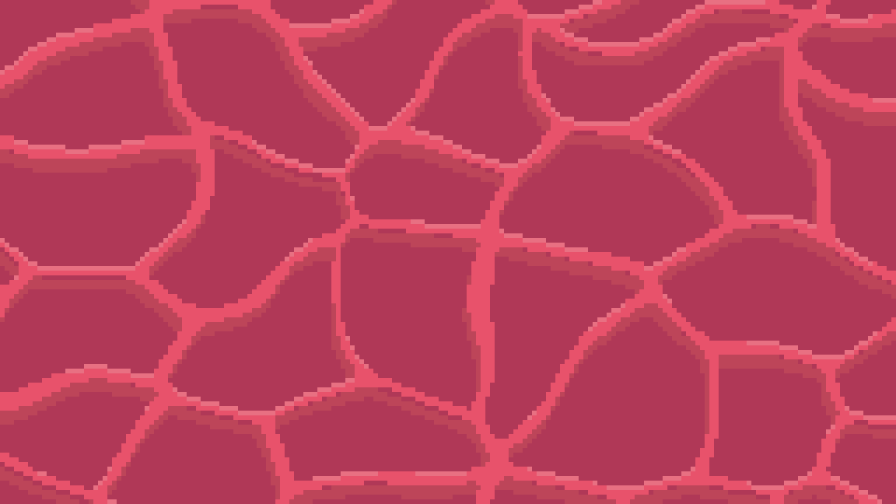
This texture is drawn by a Shadertoy shader. Its source:

```glsl
// Fleshy membrane crossed by raised veins, drawn as chunky pixel art.
// Veins are the borders of a noise-warped Voronoi pattern, sampled on a coarse
// grid, with a lit upper rim and a soft-toned shadow cast below.

const vec3 FLESH     = vec3(0.69, 0.22, 0.34);
const vec3 SHADOW    = vec3(0.74, 0.27, 0.35);
const vec3 VEIN      = vec3(0.91, 0.32, 0.42);
const vec3 HIGHLIGHT = vec3(0.91, 0.44, 0.51);

const float ROWS       = 108.0;             // coarse pixels per canvas height
const vec2  CELLS      = vec2(3.2, 4.1);    // Voronoi cells per canvas height
const float JITTER     = 0.85;              // irregularity of the cell centres
const float WARP       = 0.55;              // bending of the veins, in cells
const float WARP_FREQ  = 1.15;              // bends per cell
const float HALF_WIDTH = 0.0128;            // half the vein thickness
const float FILLET     = 170.0;             // higher gives sharper junctions
const vec2  SHADOW_OFFSET = vec2(0.008, 0.026);
const float RIM_FLATNESS  = 0.55;           // how level a lit rim must be
const float RIM_CUTOFF    = 0.40;           // share of rims left unlit

float hash(vec2 p) {
    return fract(sin(dot(p, vec2(127.1, 311.7))) * 43758.5453);
}

vec2 hash2(vec2 p) {
    return vec2(hash(p), hash(p + vec2(37.2, 17.9)));
}

float noise(vec2 p) {
    vec2 i = floor(p), f = fract(p);
    f = f * f * f * (f * (f * 6.0 - 15.0) + 10.0);
    return mix(mix(hash(i), hash(i + vec2(1, 0)), f.x),
               mix(hash(i + vec2(0, 1)), hash(i + vec2(1, 1)), f.x), f.y);
}

vec2 cellCentre(vec2 id) {
    return id + 0.5 + JITTER * (hash2(id) - 0.5);
}

// Distance to the nearest vein axis, in canvas heights
float veinDistance(vec2 p) {
    vec2 q = p * CELLS + 5.0;
    vec2 w = q * WARP_FREQ;
    q += WARP * (vec2(noise(w + 11.3), noise(w + 47.8)) - 0.5);

    // Nearest cell centre
    vec2 home = floor(q), nearId = home, toNear = vec2(9.0);
    for (int y = -1; y <= 1; y++)
    for (int x = -1; x <= 1; x++) {
        vec2 id = home + vec2(x, y);
        vec2 r = cellCentre(id) - q;
        if (dot(r, r) < dot(toNear, toNear)) {
            toNear = r;
            nearId = id;
        }
    }

    // Smooth minimum over the borders of that cell
    float sum = 1e-30;
    for (int y = -2; y <= 2; y++)
    for (int x = -2; x <= 2; x++) {
        if (x == 0 && y == 0) continue;
        vec2 r = cellCentre(nearId + vec2(x, y)) - q;
        vec2 normal = normalize(r - toNear);
        float d = dot(0.5 * (r + toNear), normal) / length(normal * CELLS);
        sum += exp(-FILLET * max(d, 0.0));
    }
    return -log(sum) / FILLET;
}

// Flat colour of one coarse pixel
vec3 blockColour(vec2 block) {
    vec2 p = (block + 0.5) / ROWS;
    float here = veinDistance(p);
    if (here < HALF_WIDTH) {
        float above = veinDistance(p + vec2(0.0, 1.0 / ROWS));
        bool rim = above > HALF_WIDTH
                && above - here > RIM_FLATNESS / ROWS
                && noise(p * 9.0) > RIM_CUTOFF;
        return rim ? HIGHLIGHT : VEIN;
    }
    return veinDistance(p + SHADOW_OFFSET) < HALF_WIDTH ? SHADOW : FLESH;
}

void mainImage(out vec4 fragColor, in vec2 fragCoord) {
    // Blend the blocks under this screen pixel by the area they cover
    float scale = ROWS / iResolution.y;
    vec2 top = (fragCoord + 0.5) * scale;
    vec2 lo = floor((fragCoord - 0.5) * scale);
    vec2 hi = floor(top);
    vec2 cover = clamp((top - hi) / scale, 0.0, 1.0);

    vec3 a = blockColour(lo);
    vec3 b = hi.x > lo.x ? blockColour(vec2(hi.x, lo.y)) : a;
    vec3 c = hi.y > lo.y ? blockColour(vec2(lo.x, hi.y)) : a;
    vec3 d = hi.y > lo.y ? (hi.x > lo.x ? blockColour(hi) : c) : b;
    fragColor = vec4(mix(mix(a, b, cover.x), mix(c, d, cover.x), cover.y), 1.0);
}
```
